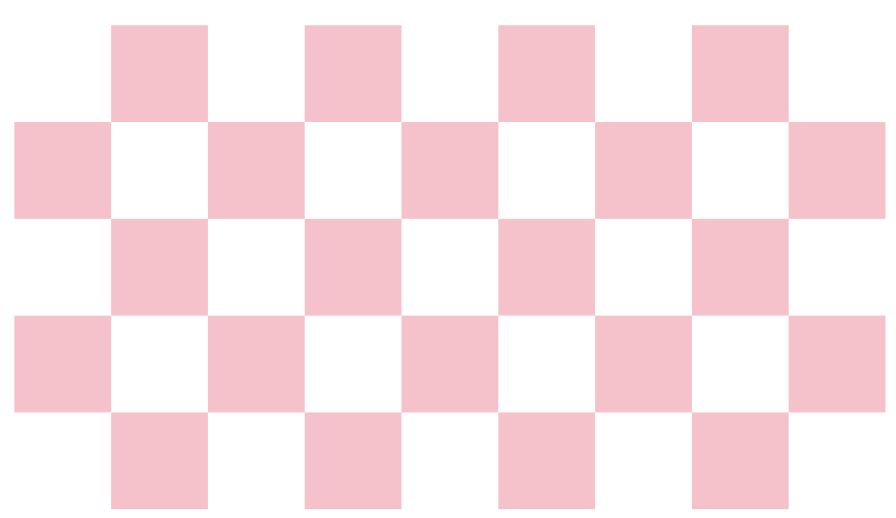
Give the GLSL for this pattern, as a WebGL 1 fragment shader.

```glsl
precision highp float;
// Pink and white checkerboard, nine cells across and five down, on white.
// Each axis gives a signed wave that flips from cell to cell; the product of
// the two waves picks the colour, and a box mask bounds the board.

uniform vec2 u_resolution;

// +1 in even cells, -1 in odd cells, with a ramp one pixel wide between them
vec2 cellSign(vec2 grid, float pixel) {
  vec2 edgeDistance = abs(mod(grid - 0.5, 2.0) - 1.0) - 0.5;
  return clamp(edgeDistance * 2.0 / pixel, -1.0, 1.0);
}

// Coverage of the rectangle from the origin to size
float boxMask(vec2 grid, vec2 size, float pixel) {
  vec2 inside = clamp(min(grid, size - grid) / pixel + 0.5, 0.0, 1.0);
  return inside.x * inside.y;
}

void main() {
  // Grid coordinates: one unit per cell, origin at the board's lower left
  float cell = 0.10803;
  vec2 boardSize = vec2(9.0, 5.0);
  vec2 grid = (gl_FragCoord.xy / u_resolution.x - vec2(0.016, 0.0098)) / cell;
  float pixel = 1.0 / (u_resolution.x * cell);

  // Clamping keeps the checker solid at the rim, where the mask does the edge
  vec2 parity = cellSign(clamp(grid, vec2(0.5), boardSize - 0.5), pixel);
  float checker = 0.5 - 0.5 * parity.x * parity.y;
  float pinkAmount = checker * boxMask(grid, boardSize, pixel);

  vec3 white = vec3(1.0);
  vec3 pink = vec3(0.961, 0.761, 0.796);
  gl_FragColor = vec4(mix(white, pink, pinkAmount), 1.0);
}
```
